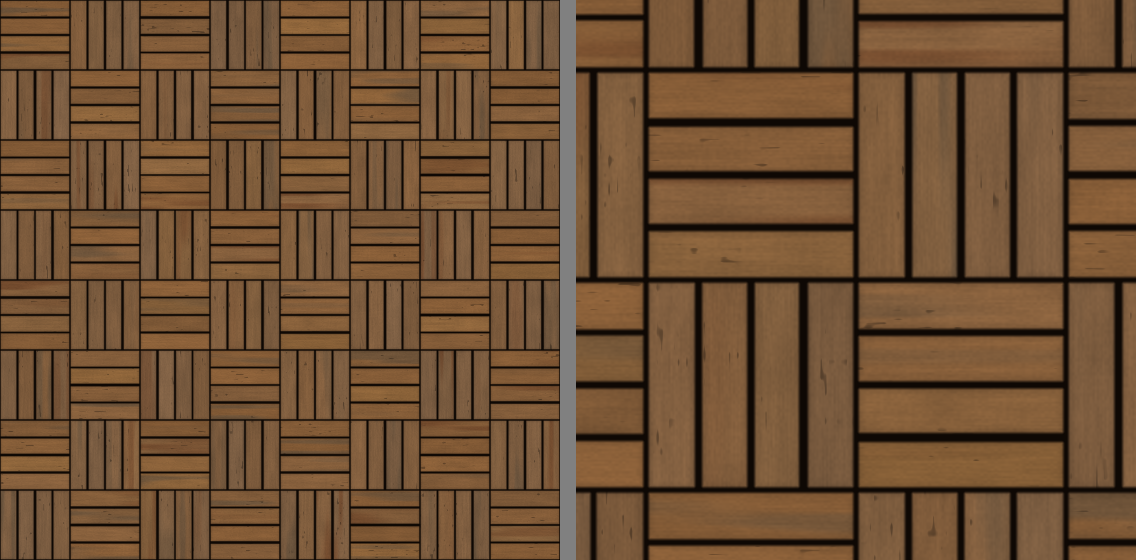
Left, the full canvas; right, a detail of the centre.
A WebGL 2 fragment shader for this texture:

```glsl
#version 300 es
precision highp float;

uniform vec2 u_resolution;
out vec4 outColor;

// Layout: lengths below are fractions of one tile
const float TILES = 8.0;
const float PLANKS = 4.0;
const float TILE_GAP = 0.005;
const float PLANK_GAP = 0.010;
const float GAP_VARIATION = 0.004;
const float CORNER_RADIUS = 0.016;
const float EDGE_SHADE = 0.019;

// Wood
const vec3 GAP_COLOR = vec3(0.055, 0.032, 0.016);
const vec3 WARM_WOOD = vec3(0.525, 0.363, 0.215);
const vec3 GOLD_WOOD = vec3(0.550, 0.390, 0.225);
const vec3 GREY_WOOD = vec3(0.485, 0.368, 0.262);
const vec3 RED_STREAK = vec3(0.430, 0.265, 0.155);
const vec3 GREY_STREAK = vec3(0.385, 0.310, 0.230);
const float GRAIN_STRENGTH = 0.10;
const float BLOTCH_STRENGTH = 0.13;
const float SPECKLE_STRENGTH = 0.06;
const float FLECK_STRENGTH = 0.28;

float hash(vec2 p) {
    return fract(sin(dot(p, vec2(127.1, 311.7))) * 43758.5453);
}

float noise(vec2 p) {
    vec2 cell = floor(p), f = fract(p);
    f = f * f * (3.0 - 2.0 * f);
    return mix(mix(hash(cell), hash(cell + vec2(1, 0)), f.x),
               mix(hash(cell + vec2(0, 1)), hash(cell + vec2(1, 1)), f.x), f.y);
}

float fbm(vec2 p) {
    float sum = 0.0, weight = 0.5;
    for (int i = 0; i < 4; i++) {
        sum += weight * noise(p);
        p = p * 2.03 + 7.3;
        weight *= 0.5;
    }
    return sum / 0.9375;
}

float roundedBox(vec2 p, vec2 halfSize, float radius) {
    vec2 q = abs(p) - halfSize + radius;
    return length(max(q, 0.0)) + min(max(q.x, q.y), 0.0) - radius;
}

// Signed distance to the plank at the given index; p is (along, across)
float plankDistance(vec2 p, float index, vec2 tile) {
    vec2 joints = vec2(hash(tile + index * 3.7), hash(tile + (index + 1.0) * 3.7));
    vec2 inset = PLANK_GAP + GAP_VARIATION * (joints - 0.5) * 2.0;
    if (index < 0.5) inset.x = TILE_GAP;
    if (index > PLANKS - 1.5) inset.y = TILE_GAP;
    float low = index / PLANKS + inset.x;
    float high = (index + 1.0) / PLANKS - inset.y;
    vec2 center = vec2(0.5, 0.5 * (low + high));
    vec2 halfSize = vec2(0.5 - TILE_GAP, 0.5 * (high - low));
    return roundedBox(p - center, halfSize, CORNER_RADIUS);
}

// Colour of one plank, with grain running along x
vec3 woodColor(vec2 p, vec2 seed, float upright) {
    vec2 offset = 40.0 * vec2(hash(seed), hash(seed + 5.3));
    vec2 q = p + offset;
    float tint = hash(seed + 9.1);

    // Base tone: upright planks lean grey, level ones lean warm
    vec3 color = mix(WARM_WOOD, GOLD_WOOD, smoothstep(0.55, 0.95, tint));
    float grey = mix(0.12, 0.70, upright) + 0.6 * (hash(seed + 2.9) - 0.5);
    color = mix(color, GREY_WOOD, clamp(grey, 0.0, 1.0));
    color *= 0.95 + 0.10 * hash(seed + 13.7);

    // Wide discoloured bands on some planks
    float band = smoothstep(0.50, 0.85, noise(q * vec2(0.9, 13.0)));
    vec3 streak = hash(seed + 17.3) < 0.45 ? RED_STREAK : GREY_STREAK;
    color = mix(color, streak, band * 0.65 * smoothstep(0.35, 0.9, hash(seed + 21.1)));

    // Fine grain, soft blotches and speckle
    float grain = 0.6 * noise(q * vec2(2.5, 48.0)) + 0.4 * noise(q * vec2(6.0, 110.0));
    float blotch = fbm(q * vec2(4.0, 8.0));
    float speckle = noise(q * vec2(60.0, 85.0));
    color *= 1.0 + GRAIN_STRENGTH * (grain - 0.5) + BLOTCH_STRENGTH * (blotch - 0.5)
                 + SPECKLE_STRENGTH * (speckle - 0.5);

    // Sparse dark flecks of wear
    float fleck = smoothstep(0.80, 0.95, noise(q * vec2(14.0, 50.0)))
                * smoothstep(0.52, 0.72, noise(q * vec2(3.0, 6.0) + 11.0));
    return color * (1.0 - FLECK_STRENGTH * fleck);
}

void main() {
    vec2 grid = gl_FragCoord.xy / u_resolution * TILES;
    float pixel = TILES / min(u_resolution.x, u_resolution.y);
    vec2 tile = floor(grid);
    vec2 local = fract(grid);

    // Alternate the plank direction in a checkerboard
    float upright = 1.0 - mod(tile.x + tile.y, 2.0);
    vec2 p = upright > 0.5 ? local.yx : local;
    float index = min(floor(p.y * PLANKS), PLANKS - 1.0);
    vec2 seed = tile * vec2(1.7, 2.3) + vec2(index * 5.9, upright * 3.1);

    // Shade each plank down into the dark joints
    float depth = -plankDistance(p, index, tile);
    float face = smoothstep(-0.5 * pixel, max(EDGE_SHADE, 0.5 * pixel), depth);
    float bevel = mix(0.91, 1.0, smoothstep(0.0, 0.05, depth));
    vec3 wood = woodColor(p, seed, upright) * bevel;
    outColor = vec4(mix(GAP_COLOR, wood, face), 1.0);
}
```
